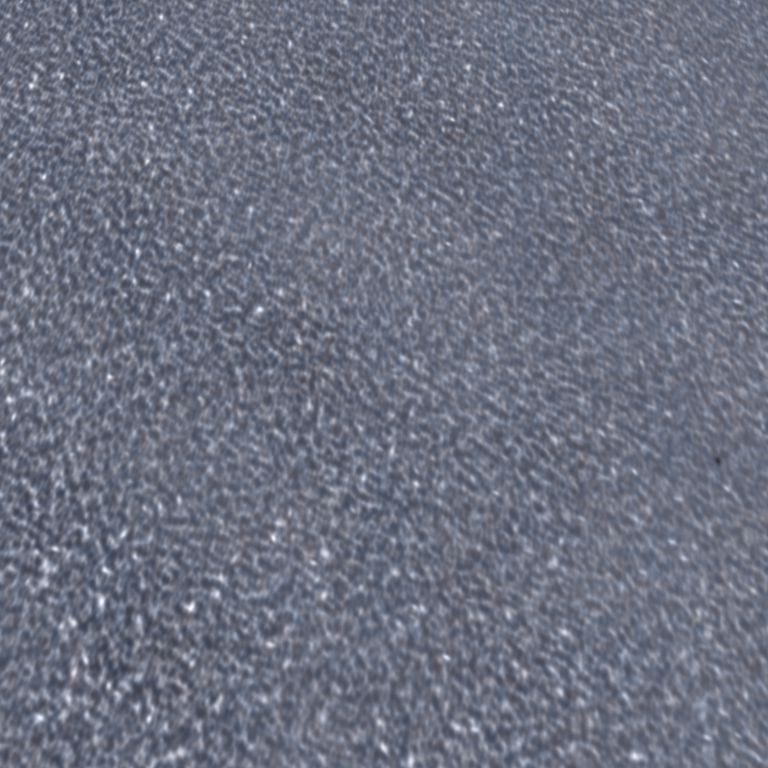
Reproduce this texture procedurally as a Shadertoy shader.

```glsl
// Worn asphalt seen at a slant: fine blue-grey grit with short leaning streaks.
// Stretched gradient noise in mild perspective makes the grain; scattered soft
// ellipses add glinting chips and dark pits, slow noise adds stains and tint.

const vec3  BASE_COLOR    = vec3(0.409, 0.426, 0.487);
const vec3  WARM_SHIFT    = vec3(0.045, 0.000, -0.040);
const vec3  PIT_COLOR     = vec3(0.10, 0.09, 0.11);
const float NEAR_SCALE    = 1.25;   // grain size at the lower edge
const float SCALE_DROP    = 0.50;   // loss of size towards the upper edge
const vec2  GRAIN_FREQ    = vec2(112.0, 62.0);  // across, along the streak
const vec2  FINE_FREQ     = vec2(170.0, 105.0);
const float STEEP_ANGLE   = 2.02;
const float FLAT_ANGLE    = 2.55;
const float FINE_ANGLE    = 1.45;
const float GRAIN_AMOUNT  = 0.25;
const float GRAIN_SKEW    = 0.55;
const float STAIN_AMOUNT  = 0.045;
const float CHIP_CELL     = 0.021;
const float CHIP_CHANCE   = 0.6;
const float CHIP_GLINT    = 0.36;
const float PIT_CELL      = 0.11;
const float PIT_CHANCE    = 0.13;
const vec2  SPECK_RADIUS  = vec2(0.0065, 0.0038);  // along, across

float hash(vec2 p) {
    return fract(sin(dot(p, vec2(127.1, 311.7))) * 43758.5453);
}

vec2 gradient(vec2 cell) {
    float a = 6.2832 * hash(cell);
    return vec2(cos(a), sin(a));
}

float noise(vec2 p) {
    vec2 i = floor(p), f = fract(p);
    vec2 u = f * f * f * (f * (f * 6.0 - 15.0) + 10.0);
    vec2 e = vec2(1.0, 0.0);
    float low  = mix(dot(gradient(i), f),
                     dot(gradient(i + e.xy), f - e.xy), u.x);
    float high = mix(dot(gradient(i + e.yx), f - e.yx),
                     dot(gradient(i + e.xx), f - e.xx), u.x);
    return mix(low, high, u.y);
}

// Coordinates along and across an axis at the given angle
vec2 axes(vec2 p, float angle) {
    vec2 d = vec2(cos(angle), sin(angle));
    return vec2(dot(p, d), dot(p, vec2(-d.y, d.x)));
}

// Noise drawn out along one direction
float streaks(vec2 p, float angle, vec2 freq) {
    return noise(axes(p, angle).yx * freq + angle * 37.0);
}

// Scattered soft ellipses of random strength, one at most per cell
float specks(vec2 p, float cellSize, float chance) {
    vec2 home = floor(p / cellSize);
    float sum = 0.0;
    for (int y = -1; y <= 1; y++)
    for (int x = -1; x <= 1; x++) {
        vec2 cell = home + vec2(x, y);
        vec2 jitter = vec2(hash(cell + 17.3), hash(cell + 41.9));
        float angle = STEEP_ANGLE + 1.8 * (hash(cell + 73.1) - 0.5);
        float strength = hash(cell + 5.7);
        vec2 q = axes(p - (cell + jitter) * cellSize, angle);
        q /= SPECK_RADIUS * mix(0.65, 1.1, hash(cell + 91.3));
        float present = step(hash(cell + 29.5), chance);
        sum += present * (0.07 + strength * strength * strength)
             * exp(-dot(q, q));
    }
    return sum;
}

void mainImage(out vec4 fragColor, in vec2 fragCoord) {
    vec2 uv = fragCoord / iResolution.y;

    // Perspective: grains shrink evenly towards the top
    float size = NEAR_SCALE - SCALE_DROP * uv.y;
    vec2 ground = vec2((uv.x - 0.5) / size, -log(size) / SCALE_DROP);

    // Grain whose lean drifts from steep below to flatter above
    float lean = clamp(0.35 + 0.4 * uv.y + 0.7 * noise(uv * 5.0 + 3.0), 0.0, 1.0);
    float grain = 0.95 * cos(lean * 1.5708) * streaks(ground, STEEP_ANGLE, GRAIN_FREQ)
                + 0.95 * sin(lean * 1.5708) * streaks(ground, FLAT_ANGLE, GRAIN_FREQ)
                + 0.50 * streaks(ground, FINE_ANGLE, FINE_FREQ);
    grain += GRAIN_SKEW * grain * grain;

    // Rougher at the lower left, smoother at the upper right
    float roughness = 1.0 - 0.35 * (uv.x - 0.5) - 0.25 * (uv.y - 0.5)
                    + 0.35 * noise(uv * 4.0 + 11.0);

    // Slow stains, drawn out sideways
    float stain = noise(uv * vec2(3.0, 4.5) + 21.0)
                + 0.7 * noise(uv * vec2(9.0, 15.0) + 47.0);

    float light = GRAIN_AMOUNT * roughness * grain + STAIN_AMOUNT * stain
                + 0.02 * (uv.x - 0.5)
                + CHIP_GLINT * roughness * specks(ground, CHIP_CELL, CHIP_CHANCE);

    // Warm and cool flecks over broader tints
    float warmth = 0.7 * noise(ground * 75.0 + 61.0) + 0.3 * noise(uv * 11.0 + 83.0);

    vec3 color = BASE_COLOR + light + WARM_SHIFT * warmth;
    float pit = specks(ground + 7.0, PIT_CELL, PIT_CHANCE);
    color = mix(color, PIT_COLOR, clamp(pit * 1.4, 0.0, 0.9));
    fragColor = vec4(clamp(color, 0.0, 1.0), 1.0);
}
```
